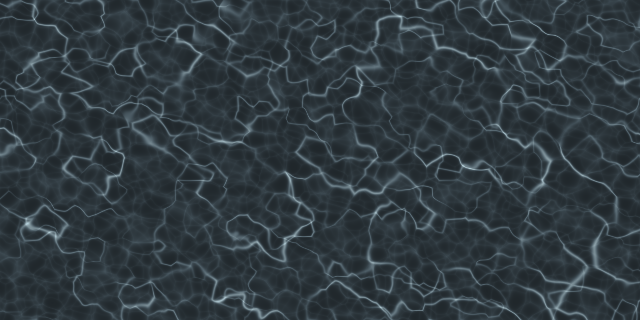
This texture is drawn by a Shadertoy shader. Its source:

```glsl
// A dark slate surface covered by a fine web of pale, caustic-like filaments.
// Three warped layers of soft Voronoi cells give a dim glow; cells are sorted
// into two camps by noise, and the borders between camps shine as long veins.

#define CELLS 13.5        // cells per canvas height in the main layer
#define WARP 0.023        // bending of the cell edges
#define JITTER 0.85       // irregularity of the cell centres
#define GLOW_FALLOFF 5.0  // larger is a narrower glow
#define VEIN_FALLOFF 17.0 // larger is a thinner vein
#define CAMP_FREQ vec2(0.36, 0.65) // camps are longer along the first axis
#define BASE_LEVEL 0.121
#define GLOW_GAIN 0.09
#define VEIN_GAIN 0.31
#define SLATE vec3(1.0, 1.22, 1.35)
#define PALE vec3(1.0, 1.15, 1.21)

vec2 hash2(vec2 p) {
    vec3 q = fract(vec3(p.xyx) * vec3(0.1031, 0.1030, 0.0973));
    q += dot(q, q.yzx + 33.33);
    return fract((q.xx + q.yz) * q.zy);
}

// Smooth two-channel value noise, centred on zero
vec2 noise2(vec2 p) {
    vec2 cell = floor(p), f = fract(p);
    f = f * f * f * (f * (f * 6.0 - 15.0) + 10.0);
    vec2 low = mix(hash2(cell), hash2(cell + vec2(1, 0)), f.x);
    vec2 high = mix(hash2(cell + vec2(0, 1)), hash2(cell + vec2(1, 1)), f.x);
    return mix(low, high, f.y) - 0.5;
}

// Soft Voronoi edges: x glows along every edge, y is a thin vein
// that runs only where the two camps of cells meet.
vec2 cellWeb(vec2 p) {
    vec2 home = floor(p);
    vec2 camps = vec2(0.0);
    float total = 0.0, nearest = 9.0;
    for (int y = -2; y <= 2; y++) {
        for (int x = -2; x <= 2; x++) {
            vec2 cell = home + vec2(x, y);
            vec2 site = cell + 0.5 + JITTER * (hash2(cell) - 0.5);
            float d = dot(site - p, site - p);
            float side = step(0.0, noise2(site * CAMP_FREQ + 31.7).x);
            nearest = min(nearest, d);
            total += exp(-GLOW_FALLOFF * d);
            camps += vec2(side, 1.0 - side) * exp(-VEIN_FALLOFF * d);
        }
    }
    float glow = total * exp(GLOW_FALLOFF * nearest) - 1.0;
    float share = camps.x / (camps.x + camps.y);
    return vec2(glow, 4.0 * share * (1.0 - share));
}

void mainImage(out vec4 fragColor, in vec2 fragCoord) {
    vec2 uv = fragCoord / iResolution.y + 3.0;
    float glow = 0.0, veins = 0.0;

    for (int i = 0; i < 3; i++) {
        float layer = float(i);
        vec2 offset = layer * vec2(17.3, 9.7);

        // Bend the plane broadly, then finely
        vec2 p = uv + 1.5 * WARP * noise2(uv * 5.0 + offset);
        p += WARP * noise2(uv * 22.0 + offset + 4.1);

        // Turn each layer down to the right and flatten its cells slightly
        float angle = -0.55 + 0.2 * layer;
        float c = cos(angle), s = sin(angle);
        vec2 q = vec2(c * p.x + s * p.y, c * p.y - s * p.x) * vec2(0.9, 1.1);
        float scale = CELLS * (1.0 + 0.24 * layer);
        vec2 web = cellWeb(q * scale + offset);

        // Let veins brighten and fade along their length
        float fade = smoothstep(-0.35, 0.4, noise2(uv * 9.0 + offset + 2.6).x);
        glow += min(web.x, 1.8) * (0.45 - 0.115 * layer);
        veins += web.y * mix(0.15, 1.0, fade) / (1.0 + 0.4 * layer);
    }

    // Shade from slate to pale blue-grey
    float level = BASE_LEVEL + GLOW_GAIN * glow + VEIN_GAIN * veins;
    level = min(level, 0.72);
    vec3 tint = mix(SLATE, PALE, smoothstep(0.2, 0.55, level));
    fragColor = vec4(level * tint, 1.0);
}
```
